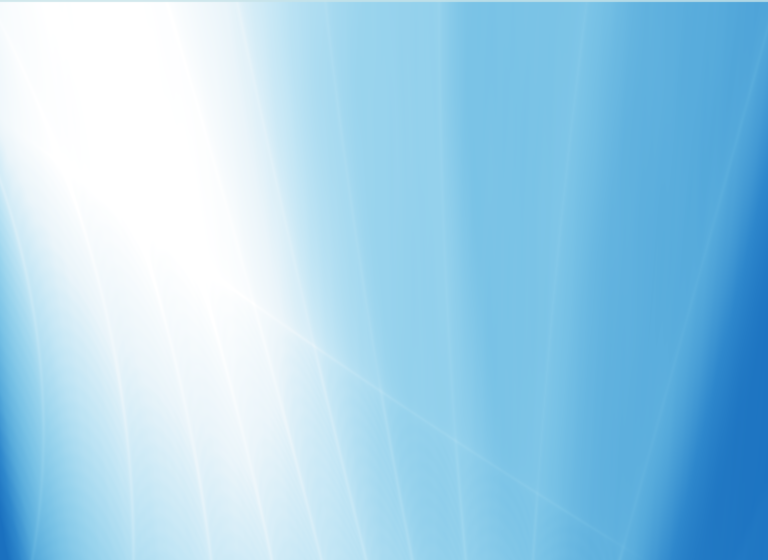
Reproduce this background procedurally as a WebGL 2 fragment shader.

```glsl
#version 300 es
precision highp float;
// Soft blue and white light curtains with a fan of thin ribs and a diagonal crest.

uniform vec2 u_resolution;
out vec4 fragColor;

// Deep blue to white, in even tone steps.
const vec3 RAMP[8] = vec3[8](
    vec3(0.10, 0.44, 0.75), vec3(0.18, 0.53, 0.80),
    vec3(0.34, 0.67, 0.86), vec3(0.47, 0.76, 0.90),
    vec3(0.60, 0.83, 0.93), vec3(0.76, 0.90, 0.96),
    vec3(0.92, 0.96, 0.98), vec3(1.0));

vec3 toneColor(float tone) {
    float t = clamp(tone, 0.0, 6.999);
    int i = int(t);
    return mix(RAMP[i], RAMP[i + 1], fract(t));
}

vec2 hashGradient(vec2 cell) {
    float a = 6.2832 * fract(sin(dot(cell, vec2(127.1, 311.7))) * 43758.5);
    return vec2(cos(a), sin(a));
}

float gradientNoise(vec2 p) {
    vec2 i = floor(p), f = fract(p);
    vec2 w = f * f * f * (f * (f * 6.0 - 15.0) + 10.0);
    vec2 e = vec2(1.0, 0.0);
    float low = mix(dot(hashGradient(i), f),
                    dot(hashGradient(i + e), f - e), w.x);
    float high = mix(dot(hashGradient(i + e.yx), f - e.yx),
                     dot(hashGradient(i + 1.0), f - 1.0), w.x);
    return mix(low, high, w.y);
}

// Horizontal place of a rib: s runs from -1 (left) to 1 (right).
float ribX(float s, float down) {
    float top = 0.26 + s * (0.41 + s * (0.19 + s * 0.15));
    float bottom = 0.448 + s * (0.261 + s * (-0.0235 + s * 0.1215));
    float bow = 0.14 * s * (s - 1.0) * down * (1.0 - down);
    return mix(top, bottom, down) + bow;
}

// Broad light: white beam, blue folds and the shaded lower left.
float broadTone(float x, float d, float below) {
    float tone = 7.0;
    tone -= 2.9 * smoothstep(0.16 + d * (0.26 - 0.12 * d),
                             0.48 + d * (0.2 * d - 0.06), x);
    tone -= 3.0 * clamp(x - 0.45, 0.0, 0.13);

    float foldB = ribX(0.556, d), foldC = ribX(0.778, d), foldD = ribX(1.0, d);
    tone -= 0.65 * smoothstep(foldB - 0.005, foldB + 0.04 + 0.05 * d * d, x);
    tone -= 0.7 * smoothstep(foldC, foldC + 0.075, x);
    tone -= 3.5 * max(x - foldC - 0.06, 0.0);
    tone -= 1.4 * smoothstep(foldD, foldD + 0.11, x);

    float shade = 3.3 + 5.5 * exp(-x / 0.09);
    tone -= max(below, 0.0) * shade * (1.0 - smoothstep(0.35, 0.65, x));
    return tone - 0.8 * exp(-x / 0.04) * smoothstep(-0.3, 0.3, d);
}

void main() {
    vec2 uv = gl_FragCoord.xy / u_resolution;
    float x = uv.x, d = 1.0 - uv.y;
    float below = d - (0.21 + x * (1.05 - 0.13 * x));
    float under = smoothstep(-0.02, 0.04, below);
    float tone = broadTone(x, d, below);

    // Ribs with a soft glow, and faint nested arches between them.
    float previous = ribX(-1.222, d);
    for (int n = 0; n < 10; n++) {
        float rib = ribX(float(n) / 4.5 - 1.0, d);
        float off = x - rib;
        float strength = mix(0.09, 0.22, under);
        tone += strength * exp(-pow(off / 0.0025, 2.0));
        tone += 0.14 * exp(-abs(off) / (off > 0.0 ? 0.008 : 0.018));

        float u = (x - previous) / (rib - previous);
        float inside = smoothstep(0.0, 0.1, u) * (1.0 - smoothstep(0.9, 1.0, u));
        float arch = below - 0.35 * (u - 0.5) * (u - 0.5);
        tone += 0.025 * inside * under * sin(arch * 210.0);
        previous = rib;
    }

    // Diagonal crest and a faint curve in the lower right corner.
    float crestFade = smoothstep(0.0, 0.15, x) * (1.0 - smoothstep(0.75, 0.86, x));
    tone += crestFade * (0.16 * exp(-pow(below / 0.0035, 2.0))
                       + 0.1 * exp(-abs(below) / 0.015));
    float corner = x - 1.0 + 0.3 * (d - 0.85);
    tone += 0.15 * smoothstep(-0.004, 0.012, corner) * smoothstep(0.8, 0.9, d);

    // Fine drawn-out grain along the folds.
    vec2 strand = vec2(x - 0.2 * d * (0.6 - x), d);
    tone += 0.05 * gradientNoise(strand * vec2(110.0, 4.0));
    tone += 0.06 * gradientNoise(strand * vec2(24.0, 3.0) + 7.0);

    // Pale hairline along the top.
    vec3 color = toneColor(tone);
    float hairline = 1.0 - smoothstep(0.002, 0.005, d);
    color = mix(color, vec3(0.78, 0.89, 0.91), 0.8 * hairline);
    fragColor = vec4(color, 1.0);
}
```
